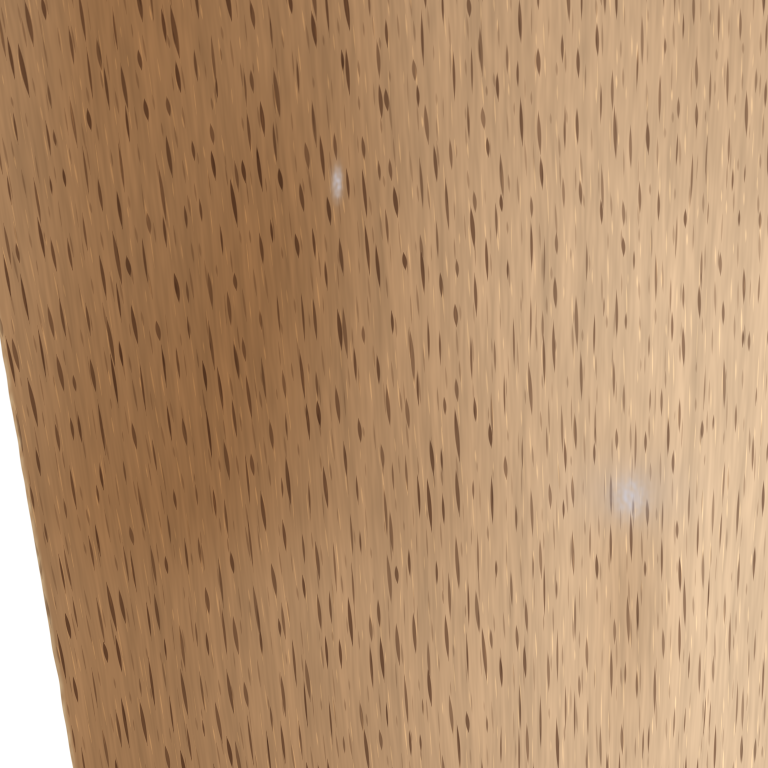
This texture is drawn by a three.js fragment shader. Its source:

```glsl
// Oak board with fanned grain, lit from the right, on a white ground.
// Grain lines converge downward; lens-shaped pores and pale flecks are
// scattered in jittered cells over stretched gradient noise.

#define FAN_AXIS 0.72      // x where the grain runs upright
#define FAN_SPREAD 0.24    // how fast grain lines diverge upward
#define BOARD_EDGE 0.010   // left edge, in grain coordinates
#define PORE_CELL vec2(0.0225, 0.077)
#define FLECK_CELL vec2(0.019, 0.058)
#define PORE_WIDTH 0.0029
#define SOFTNESS 0.0011
#define GRAIN_CONTRAST 0.17
#define WOOD_SHADE vec3(0.565, 0.405, 0.262)
#define WOOD_LIGHT vec3(0.900, 0.775, 0.635)
#define PORE_TINT vec3(0.57, 0.50, 0.47)
#define SCUFF_COLOR vec3(0.80, 0.80, 0.85)

varying vec2 vUv;

vec2 hash2(vec2 p) {
  vec3 q = fract(vec3(p.xyx) * vec3(0.1031, 0.1030, 0.0973));
  q += dot(q, q.yzx + 33.33);
  return fract((q.xx + q.yz) * q.zy);
}

// Gradient noise, roughly -0.7 to 0.7
float corner(vec2 cell, vec2 offset) {
  return dot(hash2(cell + 71.0) * 2.0 - 1.0, offset);
}

float noise(vec2 p) {
  vec2 i = floor(p), f = fract(p);
  vec2 u = f * f * f * (f * (f * 6.0 - 15.0) + 10.0);
  vec2 e = vec2(1.0, 0.0);
  return mix(mix(corner(i, f), corner(i + e, f - e), u.x),
             mix(corner(i + e.yx, f - e.yx), corner(i + e.xx, f - e.xx), u.x), u.y);
}

// Coverage by tapered slits, one per jittered cell
float slits(vec2 p, vec2 cell, float width, float seed) {
  float cover = 0.0;
  vec2 q = p / cell;
  for (int x = -1; x <= 1; x++) {
    float column = floor(q.x) + float(x);
    float shift = hash2(vec2(column, seed)).x;
    for (int y = -1; y <= 1; y++) {
      float row = floor(q.y + shift) + float(y);
      vec2 place = hash2(vec2(column, row) + seed);
      vec2 shape = hash2(vec2(row, column) + seed + 19.0);
      vec2 center = vec2(column + 0.1 + 0.8 * place.x, row - shift + 0.15 + 0.7 * place.y);
      vec2 d = p - center * cell;
      float along = d.y / (cell.y * mix(0.17, 0.54, shape.x));
      d.x += d.y * (0.025 + 0.06 * (shape.y - 0.5));
      d.x += width * 0.5 * (place.x - 0.5) * along * along;
      float w = width * mix(0.4, 1.0, shape.y);
      float halfWidth = (w + SOFTNESS) * (1.0 - along * along) - SOFTNESS;
      float slit = 1.0 - smoothstep(-SOFTNESS, SOFTNESS, abs(d.x) - halfWidth);
      cover = max(cover, slit * mix(0.6, 1.0, place.y));
    }
  }
  return cover;
}

// Soft elliptical spot, 1 at its center
float spot(vec2 p, vec2 center, vec2 radius) {
  vec2 d = (p - center) / radius;
  return exp(-dot(d, d));
}

// Large-scale light across the board
float lighting(vec2 p) {
  float light = 0.05 + 0.90 * smoothstep(0.18, 0.98, p.x);
  light -= 0.24 * smoothstep(0.55, 1.0, p.y) * smoothstep(0.5, 0.95, p.x);
  light += 0.10 * (1.0 - smoothstep(0.2, 0.36, p.y)) * (1.0 - smoothstep(0.4, 0.8, p.x));
  light += 0.16 * (1.0 - smoothstep(0.0, 0.14, p.x));
  light -= 0.10 * spot(p, vec2(0.38, 0.62), vec2(0.14, 0.35));
  light -= 0.20 * spot(p, vec2(0.82, 0.22), vec2(0.05, 0.16));
  return light + 0.10 * noise(p * vec2(5.0, 2.0));
}

void main() {
  // Straighten the fan, then let the grain wander a little
  float line = FAN_AXIS + (vUv.x - FAN_AXIS) / (1.0 + FAN_SPREAD * (vUv.y - 0.5));
  vec2 grain = vec2(line + 0.005 * noise(vec2(line * 9.0, vUv.y * 4.0)), vUv.y);

  // Lit wood with long bands and fine fibers
  float light = lighting(vUv);
  vec3 color = mix(WOOD_SHADE, WOOD_LIGHT, light);
  float fibers = 0.45 * noise(grain * vec2(48.0, 2.5))
               + 0.55 * noise(grain * vec2(130.0, 7.0))
               + 0.40 * noise(grain * vec2(290.0, 22.0));
  color *= 1.0 + GRAIN_CONTRAST * fibers;

  // Pale flecks, faint short pores, then the main pores
  float side = smoothstep(0.45, 1.0, vUv.x);
  float fleck = slits(grain, FLECK_CELL, 0.0010, 5.0);
  color *= 1.0 + vec3(0.17, 0.17, 0.13) * fleck;
  float faint = slits(grain, FLECK_CELL * vec2(1.1, 0.9), 0.0014, 43.0);
  color *= mix(vec3(1.0), PORE_TINT, 0.40 * faint);
  float pore = slits(grain, PORE_CELL, PORE_WIDTH * (1.0 - 0.30 * side), 11.0);
  color *= mix(vec3(1.0), PORE_TINT, pore * (1.0 - 0.15 * side));

  // Chalky scuffs: a narrow chip, and a smudge in a milky haze
  float mottle = 0.75 + 0.7 * noise(vUv * vec2(170.0, 120.0));
  float chip = spot(vUv, vec2(0.439, 0.762), vec2(0.006, 0.020));
  float smudge = spot(vUv, vec2(0.82, 0.353), vec2(0.021, 0.024));
  float haze = spot(vUv, vec2(0.82, 0.36), vec2(0.07, 0.045));
  color = mix(color, SCUFF_COLOR * 0.88, 0.18 * haze);
  color = mix(color, SCUFF_COLOR, clamp((chip + 0.75 * smudge) * mottle, 0.0, 1.0));

  // Worn pale rim, then the white ground past the edge
  float inside = line - BOARD_EDGE + 0.003 * noise(vec2(vUv.y * 22.0, 3.0));
  float rim = 1.0 - smoothstep(0.001, 0.008, inside);
  color = mix(color, vec3(0.80, 0.70, 0.55), rim * (0.5 + 0.6 * noise(vUv * vec2(150.0, 60.0))));
  color = mix(vec3(1.0), color, smoothstep(-SOFTNESS, SOFTNESS, inside));
  gl_FragColor = vec4(color, 1.0);
}
```
